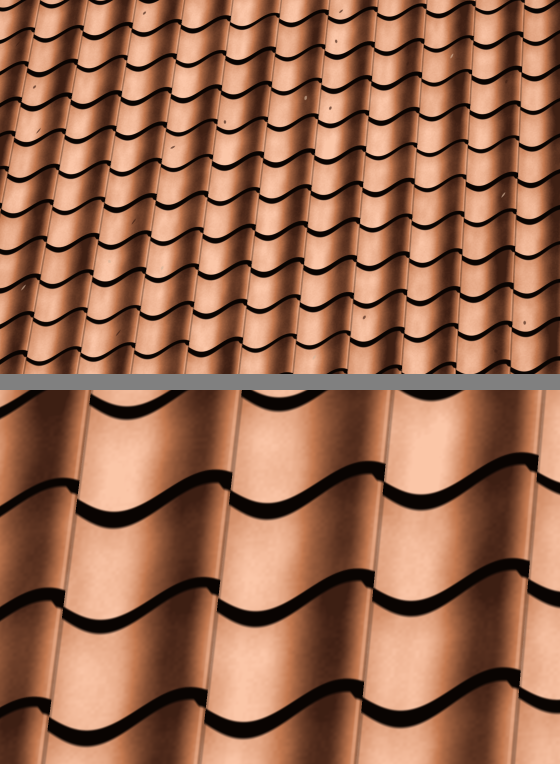
Top, the full canvas; bottom, a detail of the centre.
Reproduce this texture procedurally as a WebGL 1 fragment shader.

```glsl
precision highp float;
// Sloping roof of curved clay tiles with black shadow gaps under each lip.
uniform vec2 u_resolution;

const vec3 GAP = vec3(0.035, 0.016, 0.008);
const vec3 CLAY_DARK = vec3(0.24, 0.12, 0.075);
const vec3 CLAY_MID = vec3(0.76, 0.47, 0.31);
const vec3 CLAY_LIGHT = vec3(0.985, 0.775, 0.655);

float hash(vec2 p) {
  p = fract(p * vec2(0.1031, 0.1137));
  p += dot(p, p.yx + 33.33);
  return fract((p.x + p.y) * p.x * 47.0);
}

float noise(vec2 p) {
  vec2 i = floor(p), f = fract(p);
  f = f * f * (3.0 - 2.0 * f);
  return mix(mix(hash(i), hash(i + vec2(1.0, 0.0)), f.x),
             mix(hash(i + vec2(0.0, 1.0)), hash(i + 1.0), f.x), f.y);
}

// Canvas position (height = 1) to column and row, with mild perspective
vec2 roofGrid(vec2 p) {
  float s = 1.0 - p.y + 0.06 * p.x - 0.082;
  float column = (p.x - 0.0938 + 0.19 * s) / (0.1309 + 0.01516 * s);
  return vec2(column, 11.2 * s / (1.0 + 0.0814 * s));
}

// S-shaped lip: trough on the left, crest on the right
float lipCurve(float u) {
  return 0.125 + 0.17 * cos(5.24 * (u - 0.27));
}

// Brightness across the bend of one tile
float bendLight(float u, float depth) {
  float shade = smoothstep(0.32, 0.76, u) * (1.0 - 0.74 * smoothstep(0.8, 1.0, u));
  float leftEdge = 1.0 - smoothstep(0.0, 0.2, u);
  return 0.97 - depth * shade - 0.15 * leftEdge;
}

vec3 clay(float light) {
  vec3 c = mix(CLAY_DARK, CLAY_MID, clamp(light / 0.6, 0.0, 1.0));
  return mix(c, CLAY_LIGHT, clamp((light - 0.6) / 0.4, 0.0, 1.0));
}

// Small slanted chip, present on a few tiles only
float chip(vec2 uv, vec2 id) {
  vec2 center = vec2(0.15 + 0.65 * hash(id + 7.3), 0.3 + 0.5 * hash(id + 19.1));
  vec2 q = uv - center;
  q.x += q.y * (hash(id + 3.7) - 0.3);
  float size = length(q / vec2(0.03, 0.06));
  return (1.0 - smoothstep(0.5, 1.1, size)) * step(0.78, hash(id + 41.0));
}

vec3 roof(vec2 p) {
  vec2 g = roofGrid(p);
  float column = floor(g.x), u = fract(g.x);

  // Signed distance below the nearest lip, in rows
  float d = g.y - lipCurve(u);
  float lip = floor(d + 0.5);
  vec2 lipId = vec2(column, lip) + 60.0;
  float e = d - lip - 0.04 * (hash(lipId) - 0.5);
  vec2 id = lipId - vec2(0.0, 1.0 - step(0.0, e));
  float v = fract(e);

  // Tile surface: bend, shade under the lip, tint and wear
  float light = bendLight(u, 0.76 + 0.18 * hash(id + 5.0));
  light -= 0.12 * (1.0 - smoothstep(0.1, 0.5, v));
  light += 0.08 * (hash(id + 11.0) - 0.5);
  light += 0.09 * (noise(g * vec2(9.0, 3.0) + 80.0) - 0.5);
  light += 0.04 * (noise(g * vec2(40.0, 30.0) + 300.0) - 0.5);
  vec2 fromCenter = p - vec2(0.7, 0.5);
  light -= 0.13 * dot(fromCenter, fromCenter);
  vec3 color = clay(light);

  // Side joint: dark hairline with a pale rim beside it
  float joint = min(u, 1.0 - u);
  color *= 1.0 - 0.25 * (1.0 - smoothstep(0.006, 0.022, joint));
  float rim = smoothstep(0.955, 0.97, u) * (1.0 - smoothstep(0.975, 0.99, u));
  color = mix(color, CLAY_LIGHT, 0.3 * rim);

  // Chips, some pale and some dark
  vec3 chipColor = mix(CLAY_DARK, vec3(0.82, 0.7, 0.6), step(0.72, hash(id + 23.0)));
  color = mix(color, chipColor, 0.65 * chip(vec2(u, v), id));

  // Shadow gap, deeper in the trough and hooked at the right tip
  float trough = 0.5 + 0.5 * cos(5.24 * (u - 0.35));
  float gap = 0.095 + 0.035 * trough + 0.05 * (hash(lipId + 31.0) - 0.5);
  gap += 0.05 * smoothstep(0.91, 0.96, u);
  float shadow = smoothstep(-0.015, 0.015, e) * (1.0 - smoothstep(gap - 0.015, gap + 0.025, e));
  return mix(color, GAP, shadow);
}

void main() {
  // Average a 3 by 3 grid of samples to smooth every edge
  vec3 sum = vec3(0.0);
  for (int i = 0; i < 3; i++) {
    for (int j = 0; j < 3; j++) {
      vec2 offset = (vec2(float(i), float(j)) - 1.0) / 3.0;
      sum += roof((gl_FragCoord.xy + offset) / u_resolution.y);
    }
  }
  gl_FragColor = vec4(sum / 9.0, 1.0);
}
```
